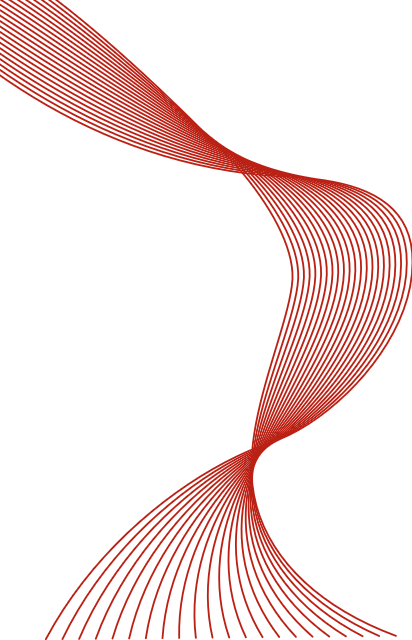
Give the GLSL for this background, as a Shadertoy shader.

```glsl
// A twisting ribbon of fine red strands on white, blended between two edge curves.

const float GRID_HEIGHT = 768.0;   // layout units per canvas height
const int STRANDS = 22;
const int STEPS = 20;
const float HALF_WIDTH = 1.1;
const vec3 PAPER = vec3(1.0);
const vec3 RED = vec3(0.73, 0.13, 0.08);

struct Curve { vec2 start, pullA, pullB, end; };

vec2 pointOn(Curve c, float t) {
    float s = 1.0 - t;
    return s * s * s * c.start + 3.0 * s * s * t * c.pullA
         + 3.0 * s * t * t * c.pullB + t * t * t * c.end;
}

float segmentDistance(vec2 p, vec2 a, vec2 b) {
    vec2 ab = b - a;
    float h = clamp(dot(p - a, ab) / max(dot(ab, ab), 1e-6), 0.0, 1.0);
    return length(p - a - h * ab);
}

// True when p lies in the padded box around four corners
bool nearCell(vec2 p, vec2 a, vec2 b, vec2 c, vec2 d, float pad) {
    vec2 low = min(min(a, b), min(c, d)) - pad;
    vec2 high = max(max(a, b), max(c, d)) + pad;
    return all(greaterThan(p, low)) && all(lessThan(p, high));
}

// Distance to the nearest strand spread between two edges
float strandDistance(vec2 p, Curve first, Curve last, float pad) {
    float nearest = 1e4;
    vec2 a0 = first.start;
    vec2 b0 = last.start;
    for (int i = 1; i <= STEPS; i++) {
        float t = float(i) / float(STEPS);
        vec2 a1 = pointOn(first, t);
        vec2 b1 = pointOn(last, t);
        if (nearCell(p, a0, a1, b0, b1, pad)) {
            for (int k = 0; k < STRANDS; k++) {
                float s = float(k) / float(STRANDS - 1);
                nearest = min(nearest, segmentDistance(p, mix(a0, b0, s), mix(a1, b1, s)));
            }
        }
        a0 = a1;
        b0 = b1;
    }
    return nearest;
}

void mainImage(out vec4 fragColor, in vec2 fragCoord) {
    // Layout grid with y running down from the top edge
    float unit = GRID_HEIGHT / iResolution.y;
    vec2 p = vec2(fragCoord.x, iResolution.y - fragCoord.y) * unit;
    float pad = HALF_WIDTH + unit;

    // Upper sweep, from the top left corner to the first twist
    Curve sweepA = Curve(vec2(-20, 76), vec2(75, 147), vec2(195, 204), vec2(340, 212));
    Curve sweepB = Curve(vec2(-20, -58), vec2(72, -9), vec2(185, 98), vec2(262, 176));

    // Bulge, out to the right edge
    Curve bulgeA = Curve(sweepA.end, vec2(423, 215), vec2(496, 235), vec2(495, 315));
    Curve bulgeB = Curve(sweepB.end, vec2(305, 218), vec2(353, 285), vec2(351, 335));

    // Return, narrowing into the second twist
    Curve returnA = Curve(bulgeA.end, vec2(495, 410), vec2(398, 507), vec2(325, 531));
    Curve returnB = Curve(bulgeB.end, vec2(348, 385), vec2(303, 480), vec2(302, 555));

    // Fan, opening along the bottom edge
    Curve fanA = Curve(returnA.end, vec2(238, 560), vec2(120, 645), vec2(55, 767));
    Curve fanB = Curve(returnB.end, vec2(298, 645), vec2(364, 722), vec2(475, 763));

    float d = strandDistance(p, sweepA, sweepB, pad);
    d = min(d, strandDistance(p, bulgeA, bulgeB, pad));
    d = min(d, strandDistance(p, returnA, returnB, pad));
    d = min(d, strandDistance(p, fanA, fanB, pad));

    // Ink with a one pixel soft edge
    float ink = clamp(0.5 + (HALF_WIDTH - d) / unit, 0.0, 1.0);
    fragColor = vec4(mix(PAPER, RED, ink), 1.0);
}
```
